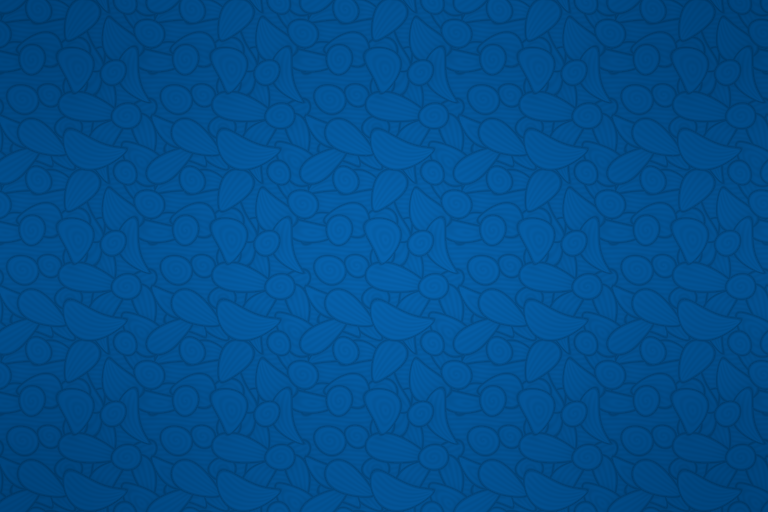
Reproduce this pattern procedurally as a Shadertoy shader.

```glsl
const vec3  EDGE_BLUE    = vec3(0.000, 0.268, 0.492);
const vec3  CENTRE_BLUE  = vec3(0.026, 0.385, 0.678);
const vec2  REPEATS      = vec2(5.0, 3.0);  // motif repeats over the canvas
const float MOTIF_CELLS  = 6.0;             // petal cells per motif side
const float STROKE_WIDTH = 0.085;           // in cells
const float STROKE_DEPTH = 0.15;
const float SHADOW_WIDTH = 0.16;
const float SHADOW_DEPTH = 0.055;
const float GRAIN_STEP   = 0.17;            // spacing of the fine lines, in cells
const float GRAIN_DEPTH  = 0.045;
const float TAU          = 6.28318;

struct Petal {
    float order;   // stacking height
    float inside;  // signed distance, positive inside
    float grain;   // fine line pattern, 0 to 1
};

vec4 hash4(vec2 id, float seed) {
    vec4 phase = vec4(0.0, 74.7, 183.3, 271.9) + seed;
    return fract(sin(dot(id, vec2(127.1, 311.7)) + phase) * 4375.85);
}

// One bent, tapered petal or round curl belonging to a grid cell
Petal petalOf(vec2 cell, vec2 p, vec2 aspect) {
    vec2 id = mod(cell, MOTIF_CELLS);
    vec4 place = hash4(id, 1.3);
    vec4 form  = hash4(id, 38.6);
    bool curl  = form.x > 0.72;

    float angle = TAU * place.z;
    float c = cos(angle), s = sin(angle);
    vec2 q = mat2(c, -s, s, c) * ((p - cell - place.xy) * aspect);

    float halfLength = curl ? mix(0.42, 0.62, form.y) : mix(0.75, 1.15, form.y);
    float halfWidth  = curl ? halfLength * 0.85 : mix(0.32, 0.56, form.z);
    float bend  = curl ? 0.0 : (form.w - 0.5) * 0.9;
    float taper = curl ? 0.1 : 0.45;

    q.y += bend * (q.x * q.x - 0.3);
    float width = halfWidth * (1.0 + taper * clamp(q.x / halfLength, -1.3, 1.3));
    vec2 size = vec2(halfLength, width);
    vec2 unit = q / size;
    float radius = length(unit);
    float inside = radius * (1.0 - radius) / max(length(unit / size), 0.001);

    // Curls spiral; petals carry lengthwise veins or nested contours
    float lines = halfWidth / GRAIN_STEP;
    float phase = TAU * lines * radius;
    if (curl) phase += atan(unit.y, unit.x);
    else if (form.x < 0.5) phase = TAU * lines * unit.y + 1.5 * unit.x;
    float grain = (0.5 + 0.5 * cos(phase)) * smoothstep(0.0, 0.2, inside);

    return Petal(place.w + (curl ? 0.25 : 0.0), inside, grain);
}

// Wavy strands that fill the gaps between petals
float gapGrain(vec2 p) {
    vec2 t = p * TAU / MOTIF_CELLS;
    float sway = 3.0 * sin(t.x) + 2.0 * sin(2.0 * t.x + t.y);
    return 0.5 + 0.5 * cos(floor(MOTIF_CELLS / GRAIN_STEP) * t.y + sway);
}

// Total darkening from outlines, shadows and fine lines
float inkAt(vec2 p, vec2 aspect) {
    vec2 home = floor(p);
    float topOrder = -1.0;
    float grain = gapGrain(p);

    // Find the uppermost petal
    for (int j = -2; j <= 2; j++)
    for (int i = -2; i <= 2; i++) {
        Petal petal = petalOf(home + vec2(i, j), p, aspect);
        if (petal.inside > 0.0 && petal.order > topOrder) {
            topOrder = petal.order;
            grain = petal.grain;
        }
    }

    // Outline it and every petal stacked above it
    float stroke = 0.0, shadow = 0.0;
    for (int j = -2; j <= 2; j++)
    for (int i = -2; i <= 2; i++) {
        Petal petal = petalOf(home + vec2(i, j), p, aspect);
        if (petal.order >= topOrder) {
            float d = petal.inside;
            stroke = max(stroke, 1.0 - smoothstep(0.0, STROKE_WIDTH, abs(d)));
            if (d < 0.0) shadow = max(shadow, exp(d / SHADOW_WIDTH));
        }
    }
    return max(STROKE_DEPTH * stroke, GRAIN_DEPTH * grain) + SHADOW_DEPTH * shadow;
}

void mainImage(out vec4 fragColor, in vec2 fragCoord) {
    vec2 uv = fragCoord / iResolution.xy;
    vec2 cells = REPEATS * MOTIF_CELLS;
    vec2 aspect = vec2(iResolution.x / iResolution.y * cells.y / cells.x, 1.0);

    // Soft periodic glow, brightest in the middle
    vec2 wave = sin(0.5 * TAU * uv);
    float glow = dot(wave * wave, vec2(0.55, 0.45));
    vec3 color = mix(EDGE_BLUE, CENTRE_BLUE, glow);

    color *= 1.0 - inkAt(uv * cells, aspect);
    fragColor = vec4(color, 1.0);
}
```
